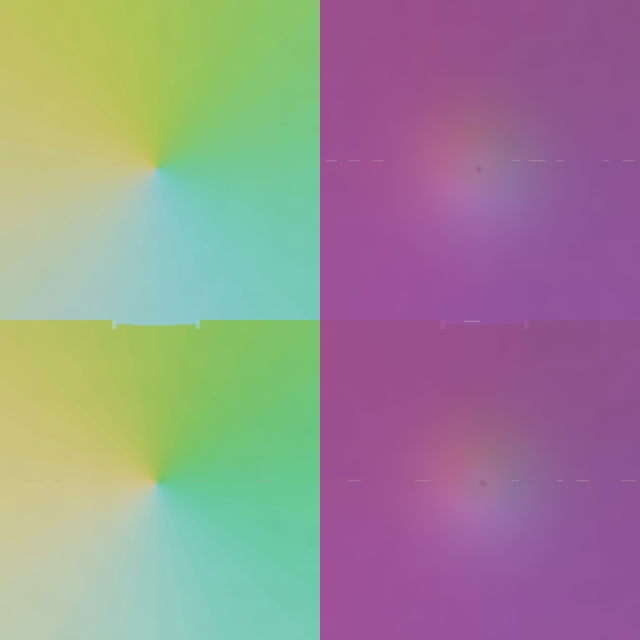
This texture map is drawn by a Shadertoy shader. Its source:

```glsl
const float TAU = 6.2831853;

float hash(vec2 p) {
    return fract(sin(dot(p, vec2(127.1, 311.7))) * 43758.545);
}

vec2 gradient(vec2 p) {
    float a = TAU * hash(p);
    return vec2(cos(a), sin(a));
}

float gradientNoise(vec2 p) {
    vec2 i = floor(p), f = fract(p);
    vec2 u = f * f * f * (f * (f * 6.0 - 15.0) + 10.0);
    vec2 e = vec2(1, 0);
    return mix(mix(dot(gradient(i), f), dot(gradient(i + e), f - e), u.x),
               mix(dot(gradient(i + e.yx), f - e.yx), dot(gradient(i + 1.0), f - 1.0), u.x), u.y);
}

// Soft-edged box, 1 inside
float box(vec2 p, vec2 center, vec2 halfSize, float px) {
    vec2 d = abs(p - center) - halfSize;
    return 1.0 - smoothstep(-0.5 * px, 0.5 * px, max(d.x, d.y));
}

// Pale sweep around a point, partly stepped into 32 wedges
vec3 conicTile(vec2 p, float top, float px) {
    vec2 d = p - vec2(0.49, mix(0.49, 0.474, top));
    float angle = atan(d.y, d.x);
    float s = angle * 32.0 / TAU - 0.5;
    float w = min(0.5, 32.0 / TAU * px / max(length(d), 1e-4));
    float stepped = (floor(s) + smoothstep(0.5 - w, 0.5 + w, fract(s)) + 0.5) * TAU / 32.0;
    angle = mix(angle, stepped, 0.55);
    vec2 dir = vec2(cos(angle), sin(angle)) * smoothstep(0.0, 0.012, length(d));
    vec3 base = mix(vec3(0.605, 0.775, 0.555), vec3(0.615, 0.775, 0.56), top);
    vec3 across = mix(vec3(-0.195, 0.005, 0.01), vec3(-0.16, 0.01, 0.03), top);
    vec3 upward = mix(vec3(0.01, -0.02, -0.2), vec3(0.04, -0.01, -0.22), top);
    return base + across * dir.x + upward * dir.y;
}

// Purple field with a dusty glow and a tiny vivid core
vec3 glowTile(vec2 p, float top) {
    vec2 d = p - mix(vec2(0.508, 0.487), vec2(0.495, 0.469), top);
    float r = length(d);
    vec2 dir = d / max(r, 1e-4);
    float glow = exp(-r * r / 0.045);
    float core = exp(-r * r / 0.00009);
    float tint = (0.03 + 0.04 * glow) * smoothstep(0.0, 0.12, r) + 0.09 * core * smoothstep(0.0, 0.006, r);
    vec3 c = mix(vec3(0.587, 0.32, 0.578), vec3(0.635, 0.45, 0.60), glow);
    c += tint * (dir.x * vec3(-1.1, 0.25, 0.1) + dir.y * vec3(-0.1, -0.2, -1.2));
    return c - 0.06 * core;
}

vec3 tile(vec2 p, vec2 cell, float px) {
    return cell.x < 0.5 ? conicTile(p, cell.y, px) : glowTile(p, cell.y);
}

void mainImage(out vec4 fragColor, in vec2 fragCoord) {
    vec2 uv = fragCoord / iResolution.xy;
    vec2 cell = min(floor(uv * 2.0), 1.0);
    vec2 p = uv * 2.0 - cell;
    float px = 2.0 / min(iResolution.x, iResolution.y);
    vec3 color = tile(p, cell, px);

    // Upper tiles spill over the seam, with a pale tab at each end
    if (cell.y < 0.5) {
        float mid = mix(0.4875, 0.514, cell.x);
        vec3 spill = tile(p - vec2(0, 1), vec2(cell.x, 1), px);
        float ragged = 0.014 + 0.003 * smoothstep(0.075, 0.06, abs(p.x - mid));
        color = mix(color, spill, box(p, vec2(mid, 1), vec2(0.135, ragged), px));
        float tab = box(vec2(abs(p.x - mid), p.y), vec2(0.131, 0.985), vec2(0.007, 0.014), px);
        color = mix(color, spill + vec3(0.06, 0.04, 0.0), tab * 0.6);
        float glint = box(p, vec2(0.475, 0.996), vec2(0.024, 0.002), px);
        color = mix(color, vec3(0.72, 0.66, 0.72), 0.5 * glint * cell.x);
    }

    // Broken scratch along the middle of each tile
    float slot = floor(p.x * 14.0);
    float seed = hash(vec2(slot, 3.0) + cell * 7.0);
    vec2 dash = vec2((slot + 0.5) / 14.0, 0.498);
    float scratch = box(p, dash, vec2(0.008 + 0.02 * fract(seed * 9.0), 0.002), px);
    scratch *= step(0.55, seed) * step(0.1, abs(p.x - 0.5));
    float strength = cell.x > 0.5 ? 0.4 : 0.3 * (1.0 - cell.y);
    color = mix(color, vec3(0.70, 0.64, 0.62), scratch * strength);

    // Faint square blocks, strongest near the tile borders
    float border = smoothstep(0.2, 0.5, max(abs(p.x - 0.5), abs(p.y - 0.5)));
    vec2 block = floor(uv * 16.0) * 0.43 + 0.21;
    vec3 drift = vec3(gradientNoise(block), 0.4 * gradientNoise(block + 19.0), gradientNoise(block + 41.0));
    color += 0.022 * border * drift;
    color += 0.008 * gradientNoise(uv * 22.0);

    fragColor = vec4(color, 1.0);
}
```
